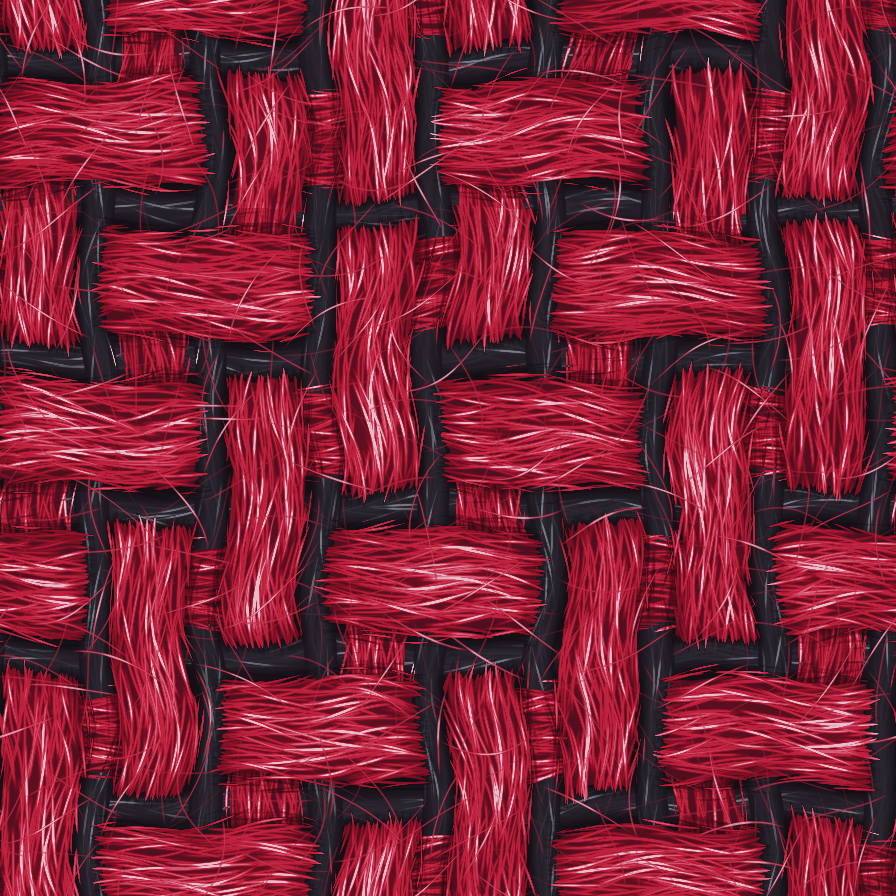
A Shadertoy shader for this texture:

```glsl
const float TAU = 6.2831853;
const float UNITS = 24.0;                  // lengths below are 1/24 of the canvas
const vec2 YARNS = vec2(8.0, 6.0);         // repeats across and down
const vec2 FIRST = vec2(0.36, 0.1);        // first crossing, in pitches
const vec2 PITCH = UNITS / YARNS;
const float FLOAT_END = 0.42;              // reach past the last crossing, in pitches
const float FLOAT_HALF = 0.35;             // half width of a red yarn, in pitches
const float TIE_HALF = 0.3;                // half width of a red yarn passing below
const float BLACK_HALF = 0.44;
const float RAGGED = 0.35;
const float WANDER = 0.0042;
const vec2 FIBRE_CELLS = vec2(50.0, 18.0);
const vec2 HAIR_CELLS = vec2(16.0);
const int FIBRE_LAYERS = 5;

const vec3 GROUND = vec3(0.10, 0.075, 0.105);
const vec3 CHARCOAL = vec3(0.19, 0.175, 0.215);
const vec3 SLATE = vec3(0.44, 0.44, 0.49);
const vec3 WINE = vec3(0.31, 0.06, 0.12);
const vec3 CRIMSON = vec3(0.51, 0.06, 0.14);
const vec3 RED = vec3(0.74, 0.13, 0.24);
const vec3 PINK = vec3(0.83, 0.35, 0.46);
const vec3 PALE = vec3(0.90, 0.74, 0.79);

vec4 hash4(vec3 k) {
    vec4 v = fract(k.xyzx * vec4(0.1031, 0.1030, 0.0973, 0.1099));
    v += dot(v, v.wzxy + 33.33);
    return fract((v.xxyz + v.yzzw) * v.zywx);
}

// Cellular noise of thin curved strands running along y; wraps after n cells
float strands(vec2 p, vec2 n, float width, float tilt, float seed) {
    vec2 g = p * n, id = floor(g);
    float reach = UNITS / n.y, best = 0.0;
    for (int j = -1; j <= 1; j++)
    for (int i = -1; i <= 1; i++) {
        vec2 c = id + vec2(i, j);
        vec4 h = hash4(vec3(floor(mod(c + 0.5, n)), seed));
        vec2 o = (g - c - h.xy) / n * UNITS;
        float bend = fract(h.z * 7.0) - 0.5;
        float x = o.x + tilt * o.y * (2.0 * h.z - 1.0 + bend * o.y / reach);
        float body = smoothstep(width, 0.0, abs(x)) * smoothstep(reach, reach * 0.55, abs(o.y));
        float glint = step(0.8, h.w) * smoothstep(0.5, 0.15, abs(o.y)) * 0.5;
        best = max(best, body * (mix(0.32, 0.76, h.w) + glint));
    }
    return best;
}

float fibres(vec2 p, float seed) {
    float f = 0.0;
    for (int k = 0; k < FIBRE_LAYERS; k++)
        f = max(f, strands(p, FIBRE_CELLS, 0.068, 0.25, seed + float(k)));
    return f;
}

// 1 where the horizontal yarn lies on top at a crossing
float weftOver(vec2 cell) {
    float row = floor(mod(cell.y + 0.5, YARNS.y));
    float start = 5.0 - abs(row - 4.0);
    return 1.0 - step(2.0, mod(cell.x - start + 0.5, 4.0));
}

vec3 redRamp(float t) {
    vec3 c = mix(GROUND, WINE, smoothstep(0.0, 0.15, t));
    c = mix(c, CRIMSON, smoothstep(0.15, 0.35, t));
    c = mix(c, RED, smoothstep(0.35, 0.55, t));
    c = mix(c, PINK, smoothstep(0.62, 0.82, t));
    return mix(c, PALE, smoothstep(0.82, 1.0, t));
}

vec3 blackYarn(float d, float fibre) {
    float roundness = smoothstep(0.05, -0.35, d);
    return mix(GROUND, mix(CHARCOAL, SLATE, smoothstep(0.5, 1.05, fibre)), roundness * (0.45 + 0.55 * fibre));
}

void mainImage(out vec4 fragColor, in vec2 fragCoord) {
    vec2 p = fragCoord / iResolution.xy;
    float aa = UNITS / iResolution.y;

    // Hand-woven unevenness
    vec2 a = TAU * p;
    p += WANDER * vec2(sin(3.0 * a.y + a.x) + sin(5.0 * a.y - 2.0 * a.x + 1.0),
                       sin(2.0 * a.x - a.y + 2.0) + sin(5.0 * a.x + 3.0 * a.y));
    float patchLight = 1.0 + 0.07 * (sin(3.0 * a.x + 2.0 * a.y) + sin(4.0 * a.y - 5.0 * a.x + 2.0));

    // Nearest crossing; u.x runs along its upper yarn, u.y across it
    vec2 g = p * YARNS - FIRST, cell = floor(g + 0.5), q = g - cell;
    float weft = weftOver(cell);
    bool isWeft = weft > 0.5;
    vec2 pitch = isWeft ? PITCH : PITCH.yx;
    vec2 u = abs(isWeft ? q : q.yx) * pitch;

    // Does red cover the black yarn in the gap beside, and in the gap above or below?
    float gapRow = q.y < 0.0 ? cell.y - 1.0 : cell.y;
    bool warpPasses = mod(cell.x + gapRow + 0.5, 2.0) < 1.0;
    vec2 neighbour = cell + vec2(q.x < 0.0 ? -1.0 : 1.0, 0.0);
    bool weftPasses = abs(weftOver(neighbour) - weft) < 0.5;
    bool joined = isWeft ? weftPasses : warpPasses;
    bool bridged = isWeft ? warpPasses : weftPasses;

    float warpFibre = fibres(p, 1.0), weftFibre = fibres(p.yx, 11.0);
    float topFibre = isWeft ? weftFibre : warpFibre;
    float lowFibre = isWeft ? warpFibre : weftFibre;

    // Black yarns in the gaps
    vec2 black = (0.5 - abs(q)) * PITCH - BLACK_HALF;
    vec3 col = mix(GROUND, blackYarn(black.y, weftFibre), smoothstep(aa, -aa, black.y));
    col = mix(col, blackYarn(black.x, warpFibre), smoothstep(aa, -aa, black.x));

    // Red float with rounded ends
    vec2 size = vec2(FLOAT_END * pitch.x, FLOAT_HALF * pitch.y);
    vec2 e = vec2(joined ? 0.0 : u.x, u.y) - size;
    float d = length(max(e + 0.25, 0.0)) - 0.25 + RAGGED * (0.45 - topFibre);

    // Red yarn dipping beneath two neighbouring floats
    float tie = u.x - TIE_HALF * pitch.x + RAGGED * (0.45 - lowFibre);
    float tieTone = (0.16 + 0.75 * lowFibre) * mix(0.55, 1.0, smoothstep(0.0, 0.5, d));
    if (bridged) col = mix(col, redRamp(tieTone), smoothstep(aa, -aa, tie));
    col *= mix(0.7, 1.0, smoothstep(0.0, 0.3, d));

    float shade = 1.0 - 0.4 * pow(u.y / size.y, 2.0);
    shade *= mix(0.65, 1.0, smoothstep(0.0, 0.8, -e.x)) * patchLight;
    col = mix(col, redRamp((0.22 + 0.93 * topFibre) * shade), smoothstep(aa, -aa, d));

    // Loose hairs over everything
    float hair = max(strands(p, HAIR_CELLS, 0.06, 0.7, 31.0), strands(p.yx, HAIR_CELLS, 0.06, 0.7, 37.0));
    col = mix(col, redRamp(0.3 + 0.65 * hair), smoothstep(0.1, 0.75, hair) * 0.8);

    fragColor = vec4(col, 1.0);
}
```
